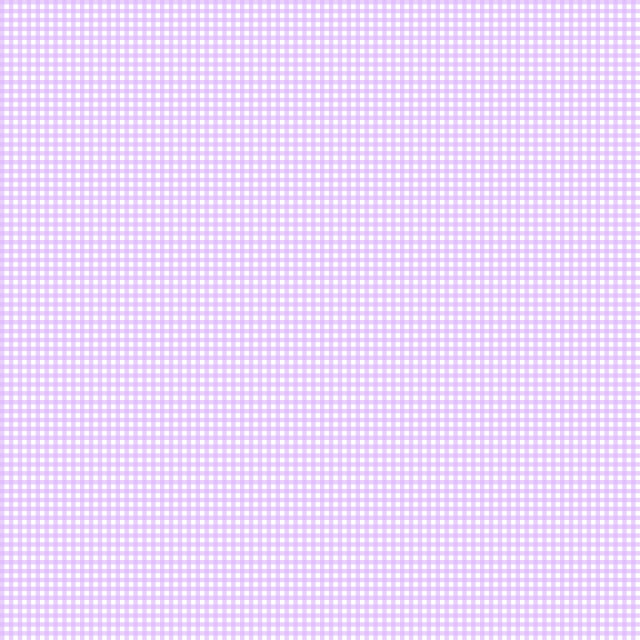
Give the GLSL for this pattern, as a WebGL 1 fragment shader.

```glsl
precision highp float;
// Fine lilac gingham: equal translucent stripes crossing on a white ground.

uniform vec2 u_resolution;

const float REPEATS = 72.0;      // checks across and down
const float STRIPE_WIDTH = 0.5;  // share of one repeat

const vec3 GROUND = vec3(1.0, 0.995, 1.0);
const vec3 SINGLE = vec3(0.918, 0.82, 0.99);
const vec3 CROSSING = vec3(0.885, 0.75, 0.99);

// Total stripe length between zero and x, for stripes starting at whole numbers.
vec2 stripeIntegral(vec2 x, float width) {
  return floor(x) * width + min(fract(x), width);
}

// Share of a box around x that is covered by stripes, on each axis.
vec2 stripeCoverage(vec2 x, float width, vec2 boxSize) {
  vec2 halfBox = 0.5 * boxSize;
  vec2 covered = stripeIntegral(x + halfBox, width) - stripeIntegral(x - halfBox, width);
  return covered / boxSize;
}

// Blend the ground, the single stripes and their overlaps.
vec3 gingham(vec2 coverage, vec3 ground, vec3 single, vec3 crossing) {
  vec3 betweenColumns = mix(ground, single, coverage.y);
  vec3 onColumns = mix(single, crossing, coverage.y);
  return mix(betweenColumns, onColumns, coverage.x);
}

void main() {
  vec2 uv = gl_FragCoord.xy / u_resolution;

  // Stripes begin at the left and top edges.
  vec2 cell = vec2(uv.x, 1.0 - uv.y) * REPEATS;
  vec2 pixelSize = REPEATS / u_resolution;

  vec2 coverage = stripeCoverage(cell, STRIPE_WIDTH, pixelSize);
  gl_FragColor = vec4(gingham(coverage, GROUND, SINGLE, CROSSING), 1.0);
}
```
